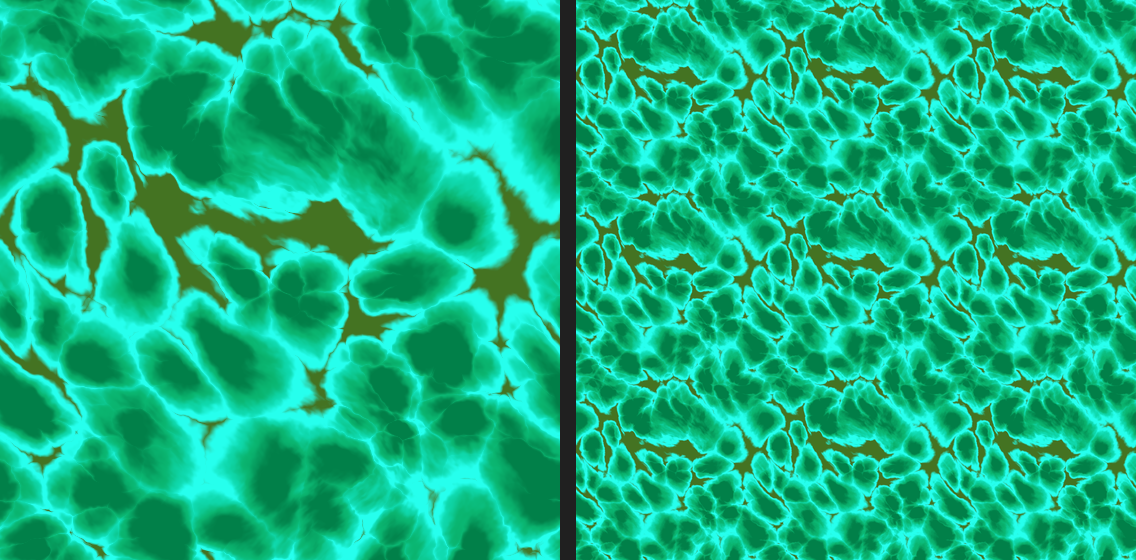
Left, the tile; right, the same tile 3 across and 3 down.
Write a WebGL 1 fragment shader that draws this texture.

```glsl
precision highp float;
// Tiling mineral: dark green cells, glowing cyan veins and thick olive bars inside them.

uniform vec2 u_resolution;

const vec3 DEEP_GREEN = vec3(0.005, 0.50, 0.285);
const vec3 JADE = vec3(0.04, 0.71, 0.44);
const vec3 TEAL = vec3(0.06, 0.85, 0.68);
const vec3 CYAN = vec3(0.15, 1.0, 0.93);
const vec3 OLIVE = vec3(0.265, 0.45, 0.135);

float hash(vec2 cell, float seed) {
  vec3 q = fract((cell.xyx + seed * 7.31) * vec3(0.1031, 0.1030, 0.0973));
  q += dot(q, q.yzx + 33.33);
  return fract((q.x + q.y) * q.z);
}

// Wraps whole lattice cells; the half step keeps rounding away from the limits.
vec2 wrapCell(vec2 cell, vec2 period) {
  return floor(mod(cell + 0.5, period));
}

// Value noise that wraps after a whole number of lattice cells.
float noise(vec2 p, vec2 period, float seed) {
  vec2 i = floor(p);
  vec2 f = p - i;
  f = f * f * f * (f * (f * 6.0 - 15.0) + 10.0);
  vec2 a = wrapCell(i, period);
  vec2 b = wrapCell(i + 1.0, period);
  float low = mix(hash(a, seed), hash(vec2(b.x, a.y), seed), f.x);
  float high = mix(hash(vec2(a.x, b.y), seed), hash(b, seed), f.x);
  return mix(low, high, f.y);
}

float fbm(vec2 p, vec2 period, float seed) {
  float sum = 0.0;
  float amplitude = 0.5;
  float total = 0.0;
  for (int i = 0; i < 5; i++) {
    sum += amplitude * noise(p * period, period, seed + float(i));
    total += amplitude;
    amplitude *= 0.6;
    period *= 2.0;
  }
  return sum / total;
}

// Bends the plane with broad swells and small ripples.
vec2 warp(vec2 p) {
  vec2 swell = vec2(noise(p * 4.0, vec2(4.0), 11.0), noise(p * 4.0, vec2(4.0), 12.0));
  vec2 ripple = vec2(fbm(p, vec2(9.0), 21.0), fbm(p, vec2(9.0), 31.0));
  return p + 0.13 * (swell - 0.5) + 0.05 * (ripple - 0.5);
}

// Distances to the nearest and second nearest cell centre under a stretched metric.
vec2 cellDistances(vec2 p, float count, mat2 stretch, float seed) {
  vec2 home = floor(p * count);
  vec2 local = p * count - home;
  vec2 nearest = vec2(9.0);
  for (int y = -2; y <= 2; y++) {
    for (int x = -2; x <= 2; x++) {
      vec2 offset = vec2(float(x), float(y));
      vec2 id = wrapCell(home + offset, vec2(count));
      vec2 jitter = vec2(hash(id, seed), hash(id, seed + 1.0));
      float weight = mix(0.75, 1.3, hash(id, seed + 2.0));
      float d = weight * length(stretch * (offset + jitter - local));
      nearest.y = min(nearest.y, max(nearest.x, d));
      nearest.x = min(nearest.x, d);
    }
  }
  return nearest;
}

// Streaks along both diagonals, chosen by a slowly changing blend.
float fibres(vec2 p, float blend) {
  vec2 diagonals = vec2(p.x - p.y, p.x + p.y);
  float rising = fbm(diagonals, vec2(9.0, 4.0), 41.0);
  float falling = fbm(diagonals, vec2(4.0, 9.0), 51.0);
  return mix(rising, falling, blend);
}

// Colour ramp from cell floor to vein core.
vec3 mineral(float height) {
  vec3 color = mix(DEEP_GREEN, JADE, smoothstep(0.22, 0.43, height));
  color = mix(color, TEAL, smoothstep(0.41, 0.59, height));
  color = mix(color, CYAN, smoothstep(0.57, 0.70, height));
  return mix(color, OLIVE, smoothstep(0.78, 0.96, height));
}

void main() {
  vec2 p = gl_FragCoord.xy / u_resolution + vec2(0.137, 0.071);
  vec2 bent = warp(p);
  vec2 cell = cellDistances(bent, 6.0, mat2(1.1, 0.18, 0.18, 0.92), 61.0);
  vec2 shard = cellDistances(bent, 13.0, mat2(0.85, 0.12, 0.12, 1.15), 65.0);

  float blend = smoothstep(0.35, 0.65, noise(p * 3.0, vec2(3.0), 71.0));
  float wispy = smoothstep(0.4, 0.8, noise(p * 4.0, vec2(4.0), 72.0));
  float broken = smoothstep(0.35, 0.75, noise(p * 5.0, vec2(5.0), 74.0));
  float fibre = fibres(mix(p, bent, 0.6), blend) - 0.5;

  // Thin veins follow the cell borders and swell into bars in places.
  float border = cell.y - cell.x;
  float strength = mix(0.04, 0.24, noise(bent * 5.0, vec2(5.0), 73.0));
  float swollen = smoothstep(0.48, 0.76, noise(bent * 6.0, vec2(6.0), 75.0));
  float bar = swollen * (1.0 - smoothstep(0.0, 0.6, border));
  float height = cell.x + strength * exp(-9.0 * border);
  height = mix(height, 0.50, 0.4 * wispy) + 0.42 * bar;

  // Small shards and streaks roughen the cells.
  float shardLine = exp(-9.0 * (shard.y - shard.x));
  height += broken * (0.3 * (shard.x - 0.46) + 0.14 * shardLine);
  height += fibre * mix(0.48, 1.0, wispy);

  gl_FragColor = vec4(mineral(height), 1.0);
}
```
